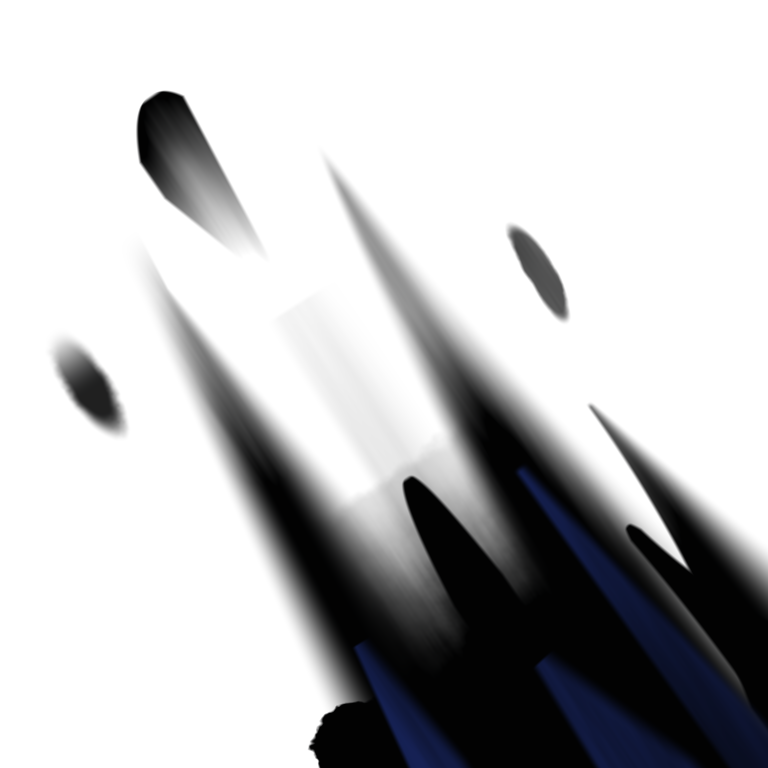
Give the GLSL for this background, as a Shadertoy shader.

```glsl
// Slanted ink brush strokes with navy accents sweeping down across white paper.
#define PAPER vec3(1.0)
#define INK vec3(0.006, 0.007, 0.008)
#define NAVY vec3(0.085, 0.13, 0.33)
#define SWEEP vec2(0.55, 0.835)
#define STREAK 0.22
#define EDGE 0.003

float hash(vec2 p) {
    return fract(sin(dot(p, vec2(127.1, 311.7))) * 43758.5453);
}

float noise(vec2 p) {
    vec2 i = floor(p), f = fract(p);
    f = f * f * (3.0 - 2.0 * f);
    return mix(mix(hash(i), hash(i + vec2(1, 0)), f.x),
               mix(hash(i + vec2(0, 1)), hash(i + vec2(1, 1)), f.x), f.y);
}

float fbm(vec2 p) {
    float sum = 0.0, gain = 0.5;
    for (int i = 0; i < 4; i++) {
        sum += gain * noise(p);
        p = p * 2.03 + 7.1;
        gain *= 0.5;
    }
    return sum;
}

float sat(float x) { return clamp(x, 0.0, 1.0); }

// Stroke coordinates: x runs 0..1 from a to b, y is the offset to the upper right.
vec2 along(vec2 p, vec2 a, vec2 b, float bend) {
    vec2 d = b - a, q = p - a;
    float t = dot(q, d) / dot(d, d);
    float s = dot(q, vec2(d.y, -d.x)) / length(d);
    return vec2(t, s - bend * 4.0 * t * (1.0 - t));
}

// Coverage between two side edges, each with its own softness.
float blade(vec2 st, float left, float right, float softL, float softR) {
    return smoothstep(-left - softL, -left + softL, st.y)
         * (1.0 - smoothstep(right - softR, right + softR, st.y))
         * smoothstep(0.0, 0.02, st.x);
}

// Soft oval dab spanning the length of a stroke.
float dab(vec2 st, float halfWidth, float soft) {
    float r = length(vec2(st.x * 2.0 - 1.0, st.y / halfWidth));
    return 1.0 - smoothstep(1.0 - soft, 1.0 + soft, r);
}

void lay(inout vec3 col, vec3 paint, float cover) {
    col = mix(col, paint, sat(cover));
}

void mainImage(out vec4 fragColor, in vec2 fragCoord) {
    vec2 p = fragCoord / iResolution.xy;
    p.y = 1.0 - p.y; // measured down from the top edge
    vec2 across = vec2(SWEEP.y, -SWEEP.x);
    vec2 grain = vec2(dot(p, SWEEP) * 3.0, dot(p, across) * 34.0);
    float streak = (fbm(grain) - 0.47) * STREAK * 2.0;
    float rough = fbm(p * 32.0) - 0.47;
    vec3 col = PAPER;

    // Pale veil between the upper strokes
    vec2 st = along(p, vec2(0.375, 0.40), vec2(0.56, 0.69), 0.0);
    lay(col, INK, blade(st, 0.025, 0.05, 0.012, 0.03) * (0.03 + 0.09 * sat(st.x) + 0.15 * streak));

    // Left blade: dark spine with a hazy left flank
    vec2 spine = along(p, vec2(0.215, 0.378), vec2(0.521, 0.964), 0.0);
    float t = max(spine.x, 0.0);
    float reach = 0.17 * t + 0.006;
    float flank = smoothstep(-0.035 - 0.042 * t, 0.002, spine.y)
                * (1.0 - smoothstep(reach * 0.15, reach, spine.y));
    lay(col, INK, flank * smoothstep(-0.14, 0.12, spine.x) * sat(0.25 + 1.7 * t + streak));

    // Body of ink that darkens down the sweep
    st = along(p, vec2(0.651, 0.482), vec2(0.859, 0.729), 0.0);
    float body = smoothstep(0.0, 0.035, spine.y) * (1.0 - smoothstep(-0.065, 0.015, st.y));
    float depth = dot(p - vec2(0.482, 0.638), SWEEP) + rough * 0.03;
    float wash = smoothstep(0.0, 0.30, depth + streak * 0.2)
               + 0.12 * smoothstep(-0.012, 0.012, depth);
    lay(col, INK, body * wash);

    // Central blade
    st = along(p, vec2(0.410, 0.182), vec2(0.781, 0.768), -0.01);
    t = sat(st.x);
    float tone = 0.36 + 0.15 * t + 0.6 * smoothstep(0.35, 0.72, t) + streak * 0.7;
    lay(col, INK, blade(st, 0.062 * t, 0.07 * t, 0.004 + 0.03 * t, 0.004 + 0.05 * t)
                * tone * smoothstep(0.0, 0.12, t));

    // Right blade: crisp left edge, feathered right edge
    st = along(p, vec2(0.766, 0.523), vec2(1.029, 0.885), 0.0);
    t = sat(st.x);
    lay(col, INK, blade(st, 0.003 + 0.06 * t * t, 0.07 * t, EDGE, 0.004 + 0.05 * t)
                * sat(0.6 + 0.8 * t + streak));

    // Thin black stroke crossing beneath it
    st = along(p, vec2(0.815, 0.683), vec2(1.016, 0.859), -0.004);
    t = sat(st.x);
    float w = 0.009 * sqrt(sat(t * 14.0)) + 0.03 * t * t;
    lay(col, INK, blade(st, w + 0.02 * t, w, EDGE, EDGE));

    // Black leaf at the centre
    st = along(p, vec2(0.529, 0.620), vec2(0.716, 0.898), -0.002);
    t = sat(st.x);
    w = 0.041 * pow(sat(t * 1.9), 0.45);
    lay(col, INK, blade(st, w, w * 0.85, EDGE, EDGE) * (1.0 - smoothstep(0.9, 1.04, st.x + rough * 0.2)));

    // Crumbling lower left corner
    float corner = length(p - vec2(0.475, 0.977)) - 0.07 + rough * 0.045;
    lay(col, INK, 1.0 - smoothstep(-EDGE, EDGE, corner));

    // Navy accents
    float sheen = 0.8 + 1.6 * streak;
    st = along(p, vec2(0.673, 0.607), vec2(1.0, 1.003), 0.0);
    w = 0.005 + 0.034 * sat(st.x);
    lay(col, NAVY, blade(st, w, w, 0.005, 0.009) * sheen * (1.0 - 0.5 * sat(st.x)));
    st = along(p, vec2(0.466, 0.837), vec2(0.573, 1.009), 0.0);
    w = 0.007 + 0.026 * sat(st.x);
    lay(col, NAVY, blade(st, w, w, 0.004, 0.012) * sheen);
    st = along(p, vec2(0.703, 0.859), vec2(0.859, 1.029), 0.0);
    w = 0.01 + 0.045 * sat(st.x);
    lay(col, NAVY, blade(st, w, w, 0.006, 0.014) * sheen);

    // Loose upper stroke, black at its head and fading to its point
    st = along(p, vec2(0.195, 0.124), vec2(0.380, 0.391), 0.0);
    t = sat(st.x);
    float left = 0.06 * min(sqrt(t / 0.2), min(1.0, 1.6 * (1.0 - t)));
    float right = 0.038 * (1.0 - t) * min(sqrt(t / 0.08), 1.0);
    tone = 1.03 - 1.25 * t + 0.3 * smoothstep(0.01, 0.05, -st.y) * sat(1.0 - 1.8 * t);
    tone -= 0.15 * smoothstep(0.03, 0.0, abs(st.y + 0.014)) * smoothstep(0.15, 0.35, t);
    lay(col, INK, blade(st, left, right, EDGE, EDGE) * sat(tone + streak * 0.6) * step(st.x, 1.0));

    // Two stray dabs
    st = along(p, vec2(0.669, 0.298), vec2(0.735, 0.414), 0.003);
    lay(col, INK, dab(st + rough * vec2(0.1, 0.006), 0.018, 0.16)
                * (0.72 + streak - 7.0 * st.y * (1.0 - st.x)));
    st = along(p, vec2(0.072, 0.438), vec2(0.150, 0.555), 0.0);
    lay(col, INK, dab(st + rough * vec2(0.12, 0.01), 0.025, 0.3)
                * smoothstep(-0.1, 0.6, st.x) * 0.88);

    fragColor = vec4(col, 1.0);
}
```
